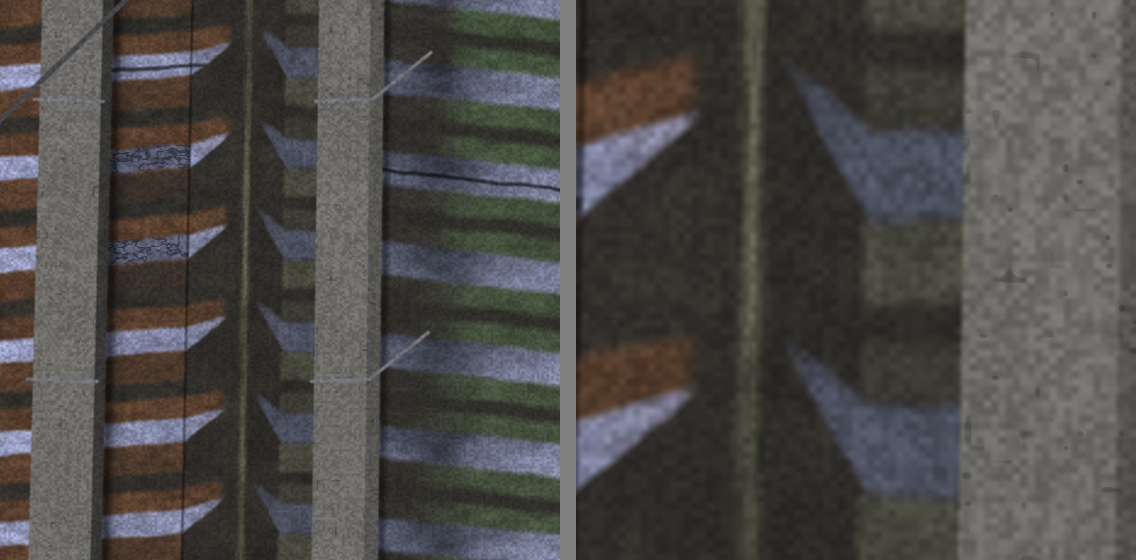
Left, the full canvas; right, a detail of the centre.
This texture is drawn by a Shadertoy shader. Its source:

```glsl
// Corrugated rusty and green metal sheets behind two concrete posts tied with wire.

const float PERIOD = 0.1634;  // height of one corrugation
const float SOFT = 0.0025;

const vec3 SHADOW = vec3(0.19, 0.18, 0.165);
const vec3 RUST = vec3(0.35, 0.25, 0.185);
const vec3 LAVENDER = vec3(0.59, 0.61, 0.75);
const vec3 STEEL = vec3(0.42, 0.44, 0.53);
const vec3 GREEN = vec3(0.26, 0.32, 0.235);
const vec3 OLIVE = vec3(0.30, 0.30, 0.255);
const vec3 CONCRETE = vec3(0.425, 0.42, 0.405);
const vec3 WIRE = vec3(0.45, 0.45, 0.48);

float hash(vec2 p) {
  return fract(sin(dot(p, vec2(127.1, 311.7))) * 43758.5453);
}

float noise(vec2 p) {
  vec2 i = floor(p), f = fract(p);
  f = f * f * (3.0 - 2.0 * f);
  return mix(mix(hash(i), hash(i + vec2(1, 0)), f.x),
             mix(hash(i + vec2(0, 1)), hash(i + vec2(1, 1)), f.x), f.y);
}

float fbm(vec2 p) {
  return 0.55 * noise(p) + 0.3 * noise(p * 2.1 + 7.0) + 0.15 * noise(p * 4.3 + 3.0);
}

// Soft interval: 1 between a and b
float span(float x, float a, float b, float soft) {
  return smoothstep(a - soft, a + soft, x) * (1.0 - smoothstep(b - soft, b + soft, x));
}

float segment(vec2 p, vec2 a, vec2 b, float radius) {
  vec2 d = b - a;
  float h = clamp(dot(p - a, d) / dot(d, d), 0.0, 1.0);
  return 1.0 - smoothstep(radius - SOFT, radius + SOFT, length(p - a - h * d));
}

// x = offset from the ridge (-0.5..0.5), y = row number
vec2 corrugation(float y, float center) {
  float r = (y - center) / PERIOD;
  float row = floor(r + 0.5);
  return vec2(r - row, row);
}

// Rusty sheet with bright ridges, folded inward past s = 0.345
vec3 rustySheet(vec2 p, float s) {
  vec2 c = corrugation(p.y, 0.139 - 0.07 * s);
  float t = clamp((s - 0.345) / 0.072, 0.0, 1.0);
  float fold = smoothstep(0.342, 0.348, s);
  float inner = step(0.19, s);
  float wear = fbm(p * vec2(40, 70));
  float crumpled = span(c.y, 0.5, 2.5, 0.1) * inner;
  float grime = (0.25 + 0.55 * crumpled) * smoothstep(0.1, 0.2, c.x) * inner;
  vec3 rust = mix(RUST * (0.75 + 0.45 * wear), SHADOW, grime);
  float painted = span(c.x, -0.36 - 0.06 * t, mix(0.45, 0.0, fold), 0.04);
  vec3 col = mix(SHADOW * (0.8 + 0.4 * wear), rust, painted);
  vec3 hollow = SHADOW * (0.8 + 0.4 * fbm(p * 22.0));
  col = mix(col, hollow, fold * smoothstep(-0.03, 0.03, c.x - mix(0.13, -0.22, t)));
  // Dents on the crumpled rows, a crease on the first
  float dent = smoothstep(0.12, 0.0, abs(fbm(p * vec2(55, 90) + c.y) - 0.5));
  vec3 metal = LAVENDER * (0.78 + 0.4 * wear) * (1.0 - 0.12 * inner);
  metal *= 1.0 - crumpled * (0.28 + 0.3 * dent) * (1.0 - fold);
  metal *= 1.0 - 0.6 * inner * step(c.y, 0.5) * span(c.x, 0.0, 0.04, 0.02);
  float ridge = span(c.x, mix(-0.13, -0.23, t), mix(0.13, -0.21, t), 0.028);
  col = mix(col, metal, ridge * (1.0 - 0.25 * t));
  col *= 1.0 - 0.4 * span(s, 0.341, 0.346, SOFT);
  col *= 1.0 - 0.3 * inner * (1.0 - smoothstep(0.20, 0.25, s));
  return mix(col, hollow, smoothstep(0.40, 0.42, s));
}

// Dim folded edge on the far side of the pole
vec3 dimFold(vec2 p, float s) {
  vec2 c = corrugation(p.y, 0.113);
  float t = clamp((s - 0.466) / 0.05, 0.0, 1.0);
  float wear = fbm(p * 42.0);
  float blocks = span(c.x, 0.15, 0.46, 0.04) + 0.6 * span(c.x, -0.40, -0.17, 0.05);
  vec3 col = SHADOW * (0.75 + 0.4 * fbm(p * 25.0));
  col = mix(col, OLIVE, smoothstep(0.506, 0.516, s) * blocks * (0.5 + 0.6 * wear));
  float ridge = span(c.x, mix(-0.42, -0.17, t), mix(-0.36, 0.15, t), 0.04);
  vec3 metal = STEEL * (0.48 + 0.3 * wear + 0.12 * t);
  return mix(col, metal, 0.9 * ridge * smoothstep(0.460, 0.485, s));
}

// Green sheet with steel ridges, shaded beside the post
vec3 greenSheet(vec2 p, float s) {
  vec2 c = corrugation(p.y, 0.138 + 0.11 * (s - 0.703));
  float wear = fbm(p * vec2(24, 50));
  float lit = smoothstep(mix(0.79, 0.70, p.y), mix(0.84, 0.90, p.y), s);
  vec3 paint = mix(GREEN, OLIVE, 0.3 * p.y) * (0.8 + 0.4 * wear);
  vec3 col = mix(SHADOW * (0.85 + 0.4 * wear), paint, lit);
  float groove = span(abs(c.x), 0.42, 0.6, 0.05);
  col = mix(col, SHADOW * 0.95, 0.9 * groove);
  // Sheen grows rightward and toward the lower lip
  float shine = 0.6 + 0.35 * wear + 0.35 * smoothstep(0.80, 0.98, s) + 0.5 * c.x
              - 0.22 * span(s, 0.75, 0.83, 0.05);
  float seam = span(c.y, 0.5, 1.5, 0.1) * span(c.x, 0.0, 0.04, 0.02);
  return mix(col, STEEL * shine * (1.0 - 0.6 * seam), span(c.x, -0.19, 0.17, 0.04));
}

// Concrete post: front from a to b, darker side from b to c
vec3 addPost(vec3 col, vec2 p, float s, float a, float b, float c, float sideLight) {
  float pits = smoothstep(0.86, 0.95, noise(p * 120.0));
  vec3 stone = CONCRETE * (0.93 + 0.14 * fbm(p * 16.0)) * (1.0 - 0.2 * pits);
  stone *= mix(1.0, sideLight, smoothstep(b - SOFT, b + SOFT, s));
  col *= 1.0 - 0.45 * span(s, c, c + 0.012, 0.008);
  return mix(col, stone, span(s, a, c, SOFT));
}

void mainImage(out vec4 fragColor, in vec2 fragCoord) {
  vec2 p = fragCoord / iResolution.xy;
  p.y = 1.0 - p.y;  // measured downward
  float s = p.x + p.y * (0.026 - 0.022 * p.x);  // uprights lean

  // Sheets with slightly bent edges
  vec2 bent = p + vec2(0.0, 0.009 * (fbm(p * 18.0) - 0.5));
  vec3 col = rustySheet(bent, s);
  col = mix(col, dimFold(bent, s), smoothstep(0.44, 0.45, s));
  col = mix(col, greenSheet(bent, s), smoothstep(0.66, 0.67, s));

  // Thin corner pole
  float streak = fbm(vec2(s * 110.0, p.y * 12.0));
  vec3 pole = OLIVE * (0.6 + 0.7 * streak) * (0.65 + 0.4 * span(s, 0.441, 0.451, 0.004));
  col = mix(col, pole, span(s, 0.436, 0.456, SOFT));

  col = addPost(col, p, s, 0.0755, 0.184, 0.203, 0.5);
  col = addPost(col, p, s, 0.570, 0.662, 0.686, 0.78);

  // Wire ties and one loose wire
  for (int i = 0; i < 2; i++) {
    vec2 q = vec2(s, p.y - 0.177 - 0.5 * float(i));
    float tie = segment(q, vec2(0.066, 0), vec2(0.188, 0.004), 0.003);
    tie = max(tie, segment(q, vec2(0.566, 0.004), vec2(0.668, 0), 0.003));
    tie = max(tie, segment(q, vec2(0.668, 0), vec2(0.770, -0.083), 0.003));
    col = mix(col, WIRE, tie);
  }
  col = mix(col, WIRE * 0.62, segment(p, vec2(-0.01, 0.225), vec2(0.235, -0.01), 0.0045));

  col *= 1.0 + 0.30 * (noise(p * 230.0) - 0.5);  // fine grain
  fragColor = vec4(col, 1.0);
}
```
